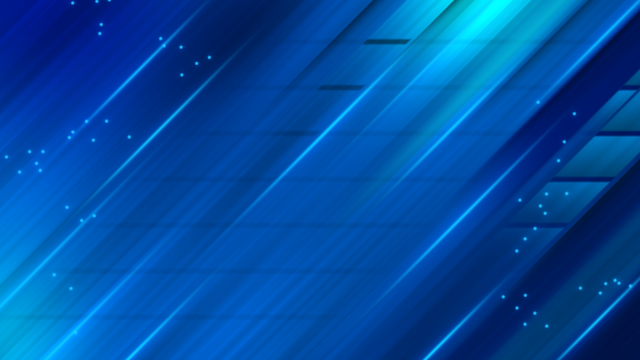
Reproduce this background procedurally as a Shadertoy shader.

```glsl
float hash(vec2 p) {
    p = fract(p * vec2(123.34, 345.45));
    p += dot(p, p + 34.35);
    return fract(p.x * p.y);
}

vec2 gradient(vec2 cell) {
    float angle = 6.2832 * hash(cell);
    return vec2(cos(angle), sin(angle));
}

float gradientNoise(vec2 p) {
    vec2 i = floor(p), f = fract(p), s = f * f * (3.0 - 2.0 * f);
    vec2 e = vec2(0, 1);
    return mix(mix(dot(gradient(i), f), dot(gradient(i + e.yx), f - e.yx), s.x),
               mix(dot(gradient(i + e), f - e), dot(gradient(i + 1.0), f - 1.0), s.x), s.y);
}

float blob(vec2 d, vec2 radius) {
    d /= radius;
    return exp(-dot(d, d));
}

float band(float x, float a, float b, float soft) {
    return smoothstep(a - soft, a + soft, x) * (1.0 - smoothstep(b - soft, b + soft, x));
}

// Tone of one diagonal strip, varying slowly along its length
float stripTone(float id, float along) {
    return gradientNoise(vec2(id * 0.37, along * 0.8 + id * 0.13));
}

// Broad colour fields; q is (across, along) the diagonals
vec3 background(vec2 p, vec2 q) {
    vec3 col = vec3(0, 0.29, 0.63);
    col = mix(col, vec3(0, 0.07, 0.50), 0.95 * blob(p - vec2(0.12, 1.0), vec2(0.5, 0.42)));
    col = mix(col, vec3(0, 0.09, 0.31), 0.85 * blob(q - vec2(-0.27, 1.6), vec2(0.17, 0.5)));
    col = mix(col, vec3(0, 0.42, 0.88), 0.9 * blob(p - vec2(0.85, -0.05), vec2(0.5, 0.3)));
    col = mix(col, vec3(0, 0.42, 0.82), 0.7 * blob(p - vec2(0.0, 0.3), vec2(0.35, 0.3)));
    col = mix(col, vec3(0, 0.75, 0.95), 0.85 * blob(p - vec2(0.0, 0.06), vec2(0.2, 0.24)));

    // Bright beam entering from the top
    float beam = mix(0.35, 1.0, band(q.x, 0.13, 0.62, 0.006));
    col = mix(col, vec3(0, 0.52, 0.90), beam * 0.9 * blob(q - vec2(0.37, 2.4), vec2(0.4, 0.6)));
    col = mix(col, vec3(0.01, 0.95, 1), beam * blob(q - vec2(0.31, 2.4), vec2(0.23, 0.36)));

    // Dark layers on the right
    col = mix(col, vec3(0, 0.17, 0.46), 0.9 * smoothstep(0.72, 1.1, q.x));
    col = mix(col, vec3(0, 0.09, 0.40), band(q.x, 0.8, 0.97, 0.01) * smoothstep(1.6, 2.2, q.y));
    col = mix(col, vec3(0, 0.10, 0.36), 0.8 * smoothstep(1.22, 1.25, q.x));
    col = mix(col, vec3(0, 0.25, 0.46), 0.8 * band(q.x, 1.36, 1.53, 0.03));
    return mix(col, vec3(0, 0.08, 0.31), 0.8 * smoothstep(1.54, 1.64, q.x));
}

void mainImage(out vec4 fragColor, in vec2 fragCoord) {
    vec2 p = fragCoord / iResolution.y;
    vec2 q = vec2(p.x - p.y, p.x + p.y);
    float aa = 1.5 / iResolution.y;
    vec3 col = background(p, q);

    // Tiles cut by level gaps
    float gapDistance = abs(fract((p.y - 0.884) / 0.1275 + 0.5) - 0.5) * 0.1275;
    float gap = 1.0 - smoothstep(0.007 - aa, 0.007 + aa, gapDistance);
    float rightTiles = band(q.x, 1.03, 1.2, aa) * smoothstep(1.6, 2.3, q.y);
    rightTiles = max(rightTiles, band(q.x, 0.97, 1.02, aa) * smoothstep(2.2, 2.5, q.y));
    float shade = 0.55 + 0.45 * fract((p.y - 0.884) / 0.1275);
    col = mix(col, mix(vec3(0, 0.50, 0.80) * shade, vec3(0, 0.08, 0.36), gap), rightTiles * 0.9);
    float midTiles = band(q.x, 0.13, 0.25, aa) * smoothstep(1.2, 2.1, q.y);
    col *= 1.0 - gap * (0.45 * midTiles + 0.06 * band(q.x, -0.1, 0.8, 0.1));

    // Fine and stepped diagonal strips
    float k = q.x * 19.0;
    float tone = mix(stripTone(floor(k) - 1.0, q.y), stripTone(floor(k), q.y),
                     smoothstep(0.0, 0.1, fract(k)));
    col *= 1.0 + 0.35 * tone + 0.12 * gradientNoise(vec2(q.x * 45.0, q.y * 0.7));

    // Shadows under layer edges: across, start along, strength
    vec3 edges[5] = vec3[5](vec3(0.037, 1.5, 0.6), vec3(0.262, 1.9, 0.7),
        vec3(0.635, 1.9, 0.45), vec3(0.81, 2.1, 0.6), vec3(1.22, 1.6, 0.6));
    for (int i = 0; i < 5; i++) {
        float d = q.x - edges[i].x;
        float shadow = smoothstep(-aa, aa, d) * exp(-max(d, 0.0) / 0.025);
        col *= 1.0 - edges[i].z * shadow * smoothstep(-0.2, 0.5, q.y - edges[i].y);
    }

    // Wide teal ray
    float ray = exp(-pow((q.x - 0.56) / 0.033, 2.0)) * smoothstep(1.15, 2.4, q.y);
    col = mix(col, vec3(0.02, 0.72, 0.85), 0.75 * ray);

    // Light streaks: across, along, half length, strength
    vec4 streaks[12] = vec4[12](
        vec4(0.272, 1.58, 0.36, 1.0), vec4(0.354, 0.34, 0.3, 1.0),
        vec4(-0.197, 1.07, 0.3, 0.9), vec4(-0.42, 1.18, 0.25, 0.8),
        vec4(1.18, 1.22, 0.25, 1.0), vec4(0.887, 1.68, 0.32, 0.9),
        vec4(1.551, 1.76, 0.26, 0.9), vec4(0.613, 1.92, 0.27, 0.9),
        vec4(0.373, 2.13, 0.35, 0.6), vec4(-0.148, 0.24, 0.45, 0.7),
        vec4(0.127, 0.18, 0.4, 0.8), vec4(0.778, 2.6, 0.3, 0.8));
    for (int i = 0; i < 12; i++) {
        vec4 s = streaks[i];
        float d = abs(q.x - s.x);
        float fade = s.w * exp(-pow((q.y - s.y) / s.z, 2.0));
        col += vec3(0, 0.12, 0.30) * fade * exp(-d / 0.022);
        col = mix(col, vec3(0.05, 0.80, 1), fade * exp(-pow(d / 0.0065, 2.0)));
    }

    // Clusters of sparks: centre, spread
    vec4 clusters[9] = vec4[9](
        vec4(0.25, 0.96, 0.06, 0.06), vec4(0.52, 0.84, 0.08, 0.07),
        vec4(0.28, 0.64, 0.09, 0.06), vec4(0.21, 0.24, 0.07, 0.2),
        vec4(0.06, 0.56, 0.06, 0.04), vec4(1.55, 0.63, 0.06, 0.2),
        vec4(1.45, 0.13, 0.08, 0.05), vec4(1.69, 0.20, 0.08, 0.03),
        vec4(1.47, 0.34, 0.07, 0.11));
    for (int i = 0; i < 9; i++) {
        for (int j = 0; j < 6; j++) {
            vec2 id = vec2(i, j) + 1.7;
            vec2 offset = 2.0 * vec2(hash(id), hash(id + 41.3)) - 1.0;
            float d = length(p - clusters[i].xy - offset * clusters[i].zw);
            col += vec3(0, 0.15, 0.25) * exp(-d / 0.005);
            col = mix(col, vec3(0.12, 0.75, 0.98), 1.0 - smoothstep(0.003 - aa * 0.5, 0.003 + aa, d));
        }
    }
    fragColor = vec4(clamp(col, 0.0, 1.0), 1.0);
}
```
